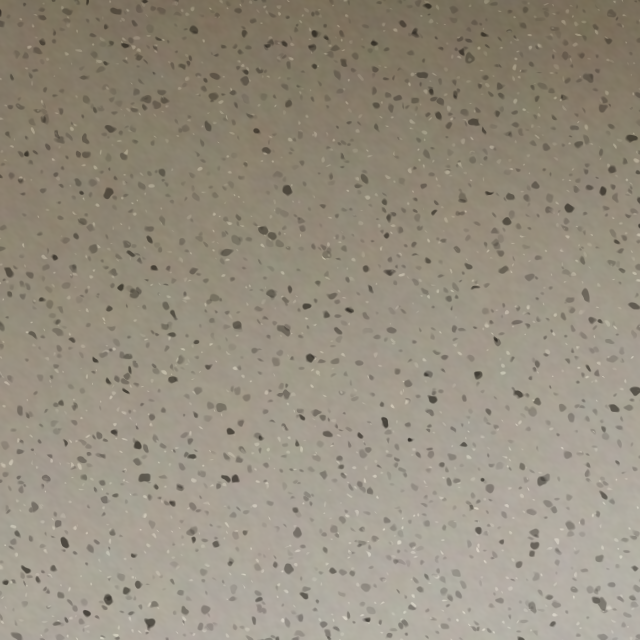
Write a WebGL 2 fragment shader that draws this texture.

```glsl
#version 300 es
precision highp float;
// Speckled stone surface: a soft light gradient with dark grains and pale flecks.

uniform vec2 u_resolution;
out vec4 fragColor;

// Light gradient, from the shaded top to the bright lower right
const vec3 SHADE_COLOR = vec3(0.475, 0.432, 0.358);
const vec3 MIDDLE_COLOR = vec3(0.588, 0.556, 0.488);
const vec3 LIGHT_COLOR = vec3(0.698, 0.678, 0.638);
const float LIGHT_FALLOFF = 1.3;
const float SIDE_LIGHT = 0.24;

// Grains: cells per canvas, share of filled cells, radius range
const float GRAIN_GRID = 30.0;
const float GRAIN_SHARE = 0.36;
const vec2 GRAIN_RADIUS = vec2(0.0036, 0.0078);
const float FAINT_GRID = 54.0;
const float FAINT_SHARE = 0.46;
const vec2 FAINT_RADIUS = vec2(0.0022, 0.0060);
const float FLECK_GRID = 62.0;
const float FLECK_SHARE = 0.30;
const vec2 FLECK_RADIUS = vec2(0.0012, 0.0034);
const vec3 GRAIN_TINT = vec3(0.42, 0.41, 0.39);
const vec3 FAINT_TINT = vec3(0.72, 0.71, 0.71);
const vec3 FLECK_GAIN = vec3(0.15, 0.15, 0.14);

const float GRAIN_ANGLE = -0.65;   // grains lean down to the right
const float ANGLE_SPREAD = 1.6;
const float EDGE_SOFTNESS = 0.0019;
const float EDGE_WOBBLE = 0.0050;
const float MOTTLE = 0.034;
const float TINT_VARIATION = 0.026;

// Integer hash giving three values in 0..1
vec3 hash3(vec2 cell, int seed) {
    uvec3 v = uvec3(ivec3(ivec2(cell), seed) + 1000);
    v = v * 1664525u + 1013904223u;
    v.x += v.y * v.z; v.y += v.z * v.x; v.z += v.x * v.y;
    v ^= v >> 16u;
    v.x += v.y * v.z; v.y += v.z * v.x; v.z += v.x * v.y;
    return vec3(v >> 8u) / 16777216.0;
}

// Smooth value noise with three independent channels
vec3 noise3(vec2 p, int seed) {
    vec2 cell = floor(p);
    vec2 f = fract(p);
    f = f * f * (3.0 - 2.0 * f);
    vec3 low = mix(hash3(cell, seed), hash3(cell + vec2(1, 0), seed), f.x);
    vec3 high = mix(hash3(cell + vec2(0, 1), seed), hash3(cell + vec2(1, 1), seed), f.x);
    return mix(low, high, f.y);
}

vec2 rotate(vec2 p, float angle) {
    float c = cos(angle), s = sin(angle);
    return vec2(c * p.x + s * p.y, c * p.y - s * p.x);
}

// Scattered soft ellipses, one at most per grid cell
float scatter(vec2 p, float grid, float share, vec2 radiusRange, float softness, int seed) {
    vec2 home = floor(p * grid);
    float cover = 0.0;
    for (int y = -1; y <= 1; y++) {
        for (int x = -1; x <= 1; x++) {
            vec2 cell = home + vec2(x, y);
            vec3 place = hash3(cell, seed);
            vec3 form = hash3(cell, seed + 1);
            if (place.z > share) continue;
            vec2 offset = p - (cell + place.xy) / grid;
            offset = rotate(offset, GRAIN_ANGLE + (form.x - 0.5) * ANGLE_SPREAD);
            float stretch = mix(1.0, 1.35, fract(form.x * 7.0));
            float dist = length(offset * vec2(1.0 / stretch, stretch));
            float radius = mix(radiusRange.x, radiusRange.y, form.y * form.y);
            float shape = 1.0 - smoothstep(radius - softness, radius + softness, dist);
            cover = max(cover, shape * mix(0.3, 1.0, form.z));
        }
    }
    return cover;
}

// Base colour under the uneven light
vec3 lightGradient(vec2 uv) {
    float depth = 1.0 - uv.y;
    float level = 1.0 - pow(uv.y, LIGHT_FALLOFF);
    level += (uv.x - 0.5) * mix(-0.1, SIDE_LIGHT, smoothstep(0.0, 0.45, depth));
    level = clamp(level, 0.0, 1.06);
    vec3 lower = mix(SHADE_COLOR, MIDDLE_COLOR, level * 2.0);
    vec3 upper = mix(MIDDLE_COLOR, LIGHT_COLOR, level * 2.0 - 1.0);
    return level < 0.5 ? lower : upper;
}

void main() {
    vec2 uv = gl_FragCoord.xy / u_resolution;
    float side = min(u_resolution.x, u_resolution.y);
    vec2 p = gl_FragCoord.xy / side;
    float softness = max(EDGE_SOFTNESS, 0.75 / side);

    // Fine mottling along the lean, with broad shifts of tint
    vec2 leaning = rotate(p, GRAIN_ANGLE);
    float mottle = noise3(leaning * vec2(75.0, 125.0), 11).x * 0.6
                 + noise3(leaning * vec2(150.0, 230.0), 12).x * 0.4 - 0.5;
    vec3 tint = noise3(p * 24.0, 13) * 0.6 + noise3(p * 60.0, 14) * 0.4 - 0.5;
    vec3 color = lightGradient(uv) + mottle * MOTTLE + tint * TINT_VARIATION;

    // Grains with ragged outlines, gathered in loose clumps
    vec2 ragged = p + (noise3(p * 120.0, 15).xy - 0.5) * EDGE_WOBBLE;
    float clump = mix(0.55, 1.45, noise3(p * 9.0, 16).x);
    float faint = scatter(ragged, FAINT_GRID, FAINT_SHARE, FAINT_RADIUS, softness, 21) * clump;
    float grain = scatter(ragged, GRAIN_GRID, GRAIN_SHARE, GRAIN_RADIUS, softness, 31);
    float fleck = scatter(ragged, FLECK_GRID, FLECK_SHARE, FLECK_RADIUS, softness * 0.8, 41);

    color *= mix(vec3(1.0), FAINT_TINT, min(faint, 1.0));
    color += FLECK_GAIN * fleck;
    color *= mix(vec3(1.0), GRAIN_TINT, min(grain * mix(0.8, 1.1, clump - 0.5), 1.0));
    fragColor = vec4(clamp(color, 0.0, 1.0), 1.0);
}
```
